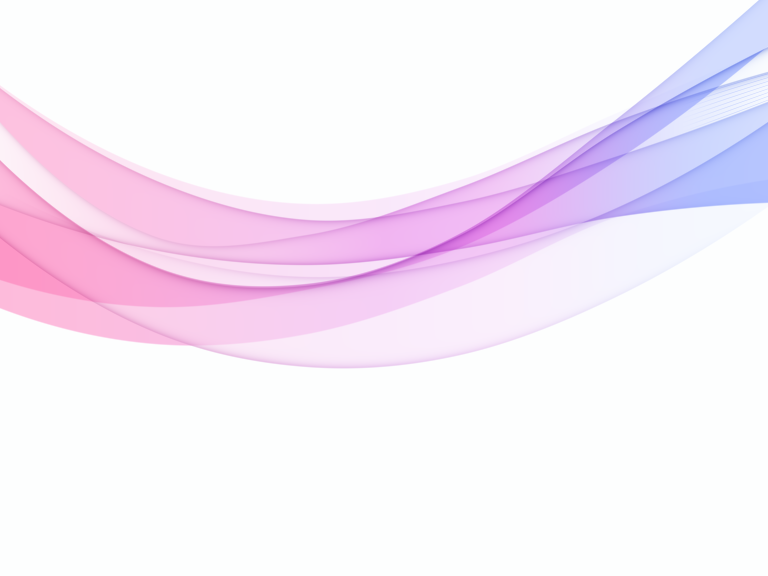
Reproduce this background procedurally as a WebGL 2 fragment shader.

```glsl
#version 300 es
precision highp float;

uniform vec2 u_resolution;
out vec4 fragColor;

const vec3 PAPER = vec3(0.992, 0.998, 0.998);
const vec3 PINK = vec3(1.0, 0.60, 0.80);
const vec3 ORCHID = vec3(0.93, 0.60, 0.94);
const vec3 BLUE = vec3(0.66, 0.73, 1.0);

// Cubic through six evenly spaced heights, given in percent of the canvas
float curve(float x, vec3 a, vec3 b) {
    float h[8] = float[8](3.0 * (a.x - a.y) + a.z, a.x, a.y, a.z,
                          b.x, b.y, b.z, 3.0 * (b.z - b.y) + b.x);
    float s = clamp(x, 0.0, 0.9999) * 5.0;
    int i = int(s);
    float t = s - float(i);
    float p0 = h[i], p1 = h[i + 1], p2 = h[i + 2], p3 = h[i + 3];
    float c = 2.0 * p0 - 5.0 * p1 + 4.0 * p2 - p3;
    float d = 3.0 * (p1 - p2) + p3 - p0;
    return 0.005 * (2.0 * p1 + t * (p2 - p0 + t * (c + t * d)));
}

// Blend of left, middle and right strengths
float along(float x, vec3 w) {
    return x < 0.5 ? mix(w.x, w.y, 2.0 * x) : mix(w.y, w.z, 2.0 * x - 1.0);
}

vec3 hue(float x) {
    vec3 warm = mix(PINK, ORCHID, smoothstep(0.0, 0.62, x));
    return mix(warm, BLUE, smoothstep(0.62, 0.95, x));
}

// Translucent sheet between two curves, which may cross
vec3 ribbon(vec3 base, vec2 p, float a, float b, vec3 strength, float aa) {
    float cover = smoothstep(-aa, aa, p.y - min(a, b))
                * smoothstep(-aa, aa, max(a, b) - p.y);
    return base * mix(vec3(1.0), hue(p.x), cover * along(p.x, strength));
}

// Crisp shaded fold fading to one side: 1 is down, -1 is up
vec3 fold(vec3 base, vec2 p, float h, float side, float width, vec3 strength, float aa) {
    float d = (h - p.y) * side;
    float shade = smoothstep(-aa, aa, d) * exp(-max(d, 0.0) / width);
    vec3 ink = hue(p.x) * vec3(0.83, 0.85, 0.90);
    return base * mix(vec3(1.0), ink, shade * along(p.x, strength));
}

void main() {
    vec2 p = gl_FragCoord.xy / u_resolution;
    float x = p.x;
    float aa = 1.0 / u_resolution.y;

    // Sweeping boundaries
    float crest = curve(x, vec3(85.2, 70.3, 64.6), vec3(68.8, 80.2, 91.7));
    float upper = curve(x, vec3(84.7, 68.8, 61.8), vec3(64.9, 72.7, 82.3));
    float cross = curve(x, vec3(78.8, 59.0, 59.2), vec3(67.5, 78.8, 87.5));
    float steep = curve(x, vec3(72.2, 53.8, 50.7), vec3(59.5, 79.0, 101.4));
    float spine = curve(x, vec3(72.0, 53.6, 50.4), vec3(59.2, 77.0, 91.8));
    float under = curve(x, vec3(51.4, 46.7, 49.7), vec3(57.1, 71.9, 92.0));
    float waist = curve(x, vec3(64.4, 56.6, 54.0), vec3(56.8, 62.3, 64.8));
    float swell = curve(x, vec3(67.0, 56.2, 51.9), vec3(54.9, 63.7, 78.8));
    float belly = curve(x, vec3(58.7, 42.4, 36.3), vec3(38.4, 48.3, 64.1));
    float veil = curve(x, vec3(46.5, 40.3, 42.0), vec3(50.3, 62.2, 68.8));

    // Translucent sheets
    vec3 color = PAPER;
    color = ribbon(color, p, crest, upper, vec3(0.25, 0.22, 0.0), aa);
    color = ribbon(color, p, upper, cross, vec3(0.60, 0.54, 0.04), aa);
    color = ribbon(color, p, min(upper, cross), waist, vec3(0.12, 0.72, 0.45), aa);
    color = ribbon(color, p, steep, under, vec3(0.58, 0.50, 0.50), aa);
    color = ribbon(color, p, spine, under, vec3(0.0, 0.18, 0.35), aa);
    color = ribbon(color, p, waist, veil, vec3(0.38, 0.17, 0.10), aa);
    color = ribbon(color, p, under, veil, vec3(0.10, 0.32, 0.04), aa);
    color = ribbon(color, p, veil, belly, vec3(0.24, 0.18, 0.08), aa);
    color = ribbon(color, p, swell, waist, vec3(0.0, 0.12, 0.40), aa);

    // Shaded folds
    color = fold(color, p, upper, 1.0, 0.006, vec3(0.25, 0.55, 0.35), aa);
    color = fold(color, p, cross, 1.0, 0.006, vec3(0.30, 0.40, 0.65), aa);
    color = fold(color, p, steep, 1.0, 0.008, vec3(0.35, 0.50, 0.20), aa);
    color = fold(color, p, spine, 1.0, 0.006, vec3(0.10, 0.65, 0.85), aa);
    color = fold(color, p, waist, -1.0, 0.005, vec3(0.45, 0.60, 0.05), aa);
    color = fold(color, p, swell, 1.0, 0.007, vec3(0.0, 0.40, 0.40), aa);
    color = fold(color, p, belly, -1.0, 0.006, vec3(0.60, 0.36, 0.0), aa);

    // Fine threads in the gap at the right
    float gap = (p.y - upper) / max(cross - upper, 0.01);
    float thread = smoothstep(0.25, 0.0, abs(fract(gap * 8.0) - 0.5));
    float inGap = step(0.0, gap) * step(gap, 1.0) * smoothstep(0.88, 0.96, x);
    color *= mix(vec3(1.0), BLUE, 0.3 * thread * inGap);

    fragColor = vec4(color, 1.0);
}
```
